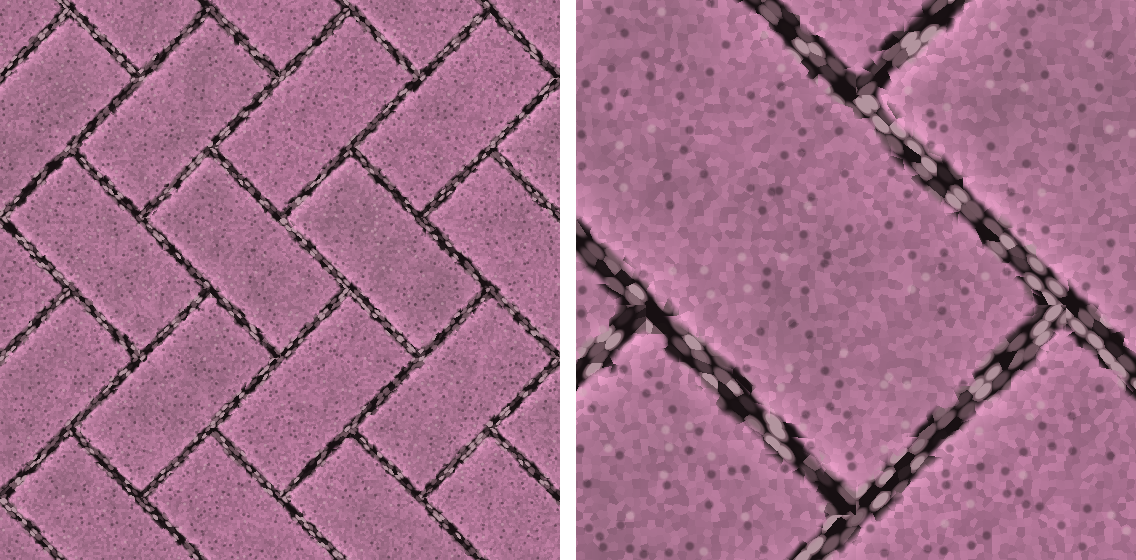
Left: the whole. Right: its middle third, enlarged.
A Shadertoy shader for this texture:

```glsl
const float TAU = 6.2831853;
const float REPEATS = 4.0;  // herringbone columns; each period is two units tall
const float JOINT = 0.05;   // half width of a joint, in brick widths

const vec3 BRICK = vec3(0.67, 0.44, 0.57);
const vec3 BRICK_LIGHT = vec3(0.86, 0.59, 0.74);
const vec3 BRICK_DULL = vec3(0.56, 0.39, 0.48);
const vec3 GRIT = vec3(0.70, 0.58, 0.62);
const vec3 SAND = vec3(0.44, 0.33, 0.37);
const vec3 SOIL = vec3(0.09, 0.06, 0.07);

float hash(vec2 p) {
    vec3 q = fract(p.xyx * 0.1031);
    q += dot(q, q.yzx + 33.33);
    return fract((q.x + q.y) * q.z);
}

// Wrapping cellular noise: x = distance to the nearest point, y = its random value
vec2 cellular(vec2 p, vec2 count) {
    p *= count;
    vec2 cell = floor(p);
    vec2 nearest = vec2(8.0, 0.0);
    for (int j = -1; j <= 1; j++) {
        for (int i = -1; i <= 1; i++) {
            vec2 c = cell + vec2(i, j);
            vec2 id = mod(c, count);
            vec2 point = c + 0.15 + 0.7 * vec2(hash(id + 11.3), hash(id + 47.9));
            float d = length(p - point);
            if (d < nearest.x) nearest = vec2(d, hash(id + 83.1));
        }
    }
    return nearest;
}

// Wrapping smooth variation in about -1..1
float layeredSines(vec2 uv, float freq) {
    vec2 p = TAU * uv * freq;
    float a = sin(p.x + 1.7 * sin(p.y + 0.6)) * sin(p.y + 1.3 * sin(2.0 * p.x));
    float b = sin(2.0 * p.x - 3.0 * p.y + 2.0 * a) * sin(3.0 * p.x + p.y + 1.1);
    return 0.6 * a + 0.4 * b;
}

float roundedBox(vec2 p, vec2 halfSize, float radius) {
    vec2 q = abs(p) - halfSize + radius;
    return length(max(q, 0.0)) + min(max(q.x, q.y), 0.0) - radius;
}

// Finds the brick under q: its centre, half size and wrapping id
void herringbone(vec2 q, out vec2 center, out vec2 halfSize, out vec2 id) {
    vec2 cell = floor(q);
    float k = mod(cell.x + cell.y, 4.0);
    bool lengthwise = k < 1.5;
    float second = mod(k, 2.0);
    vec2 origin = cell - second * (lengthwise ? vec2(1, 0) : vec2(0, 1));
    halfSize = lengthwise ? vec2(1.0, 0.5) : vec2(0.5, 1.0);
    center = origin + halfSize;
    id = mod(vec2(origin.x - origin.y, origin.x + origin.y), 2.0 * REPEATS);
}

vec2 edgeGlow(vec2 d) {
    return exp(-max(d - JOINT - 0.01, 0.0) / 0.055);
}

// Worn highlight along the edges, strongest on the left-facing ones
float rimLight(vec2 local, vec2 halfSize) {
    vec2 upper = edgeGlow(halfSize - local);
    vec2 lower = edgeGlow(halfSize + local);
    return max(max(0.85 * lower.x, upper.y), 0.4 * max(upper.x, lower.y));
}

vec3 brickColor(vec2 uv, float tint, float rim) {
    float patches = layeredSines(uv, 3.0) + 0.5 * layeredSines(uv + 0.37, 7.0);
    vec2 grain = cellular(uv, vec2(210.0));
    vec2 speck = cellular(uv + 0.5, vec2(84.0));
    float dull = clamp(0.3 + 0.3 * patches + 0.6 * (tint - 0.5), 0.0, 0.8);
    vec3 color = mix(BRICK * 1.04, BRICK_DULL, dull * (1.0 - rim));
    color = mix(color, BRICK_LIGHT, 0.85 * rim);
    color *= 1.0 + 0.22 * (grain.y - 0.5) + 0.07 * (tint - 0.5);
    // Dark pits and pale mineral specks
    float dot = 1.0 - smoothstep(0.12, 0.3, speck.x);
    color *= 1.0 - 0.32 * dot * step(speck.y, 0.22);
    return mix(color, GRIT * 1.15, 0.55 * dot * step(0.92, speck.y));
}

vec3 jointColor(vec2 wrapped, bool alongU) {
    vec2 stretch = alongU ? vec2(54, 112) : vec2(112, 54);
    vec2 streak = cellular(wrapped, stretch);
    float fill = streak.y * (1.0 - smoothstep(0.3, 0.85, streak.x));
    vec3 color = mix(SOIL, SAND, smoothstep(0.08, 0.55, fill));
    return mix(color, GRIT, smoothstep(0.6, 0.85, fill));
}

void mainImage(out vec4 fragColor, in vec2 fragCoord) {
    vec2 uv = fragCoord / iResolution.xy;
    vec2 p = uv * REPEATS - vec2(0.0, 0.44);
    vec2 q = vec2(p.x + p.y, p.y - p.x);  // diagonal brick axes

    vec2 center, halfSize, id;
    herringbone(q, center, halfSize, id);
    vec2 local = q - center;
    vec2 border = halfSize - abs(local);

    // Ragged brick outline with uneven joint width
    float chips = cellular(uv, vec2(96.0)).y - 0.5;
    float rough = 0.03 * chips + 0.012 * layeredSines(uv, 5.0) + 0.008 * layeredSines(uv, 17.0);
    float d = roundedBox(local, halfSize - JOINT, 0.05) + rough;
    float soft = 0.014 + REPEATS / iResolution.y;
    float joint = smoothstep(-soft, soft, d);

    vec3 brick = brickColor(uv, hash(id + 5.7), rimLight(local, halfSize));
    vec3 gap = jointColor(q / REPEATS, border.y < border.x);
    fragColor = vec4(mix(brick, gap, joint), 1.0);
}
```
